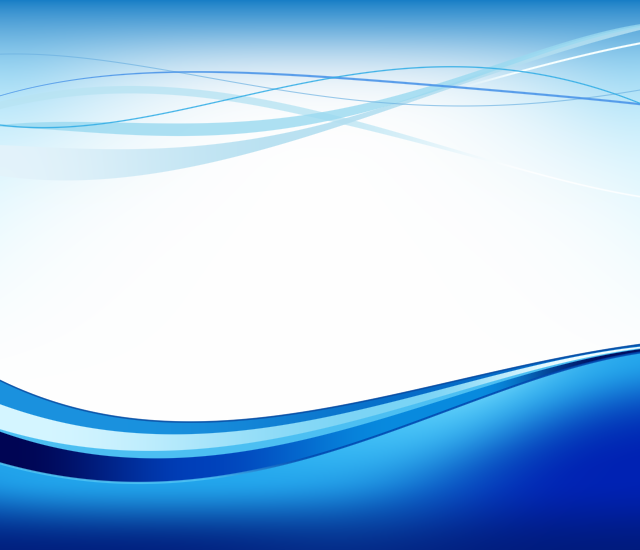
This background is drawn by a Shadertoy shader. Its source:

```glsl
// Blue and white backdrop: fine ribbons crossing a pale sky above a glossy layered wave.

// Smooth curve through five heights at x = 0, 1/4, 1/2, 3/4 and 1.
float curve(float x, float a, float b, float c, float d, float e) {
    float t = x * 4.0;
    float t1 = t - 1.0, t2 = t - 2.0, t3 = t - 3.0, t4 = t - 4.0;
    return a * t1 * t2 * t3 * t4 / 24.0 - b * t * t2 * t3 * t4 / 6.0
         + c * t * t1 * t3 * t4 / 4.0 - d * t * t1 * t2 * t4 / 6.0
         + e * t * t1 * t2 * t3 / 24.0;
}

// Coverage of the region with positive signed distance.
float fill(float d, float soft) {
    return clamp(d / soft + 0.5, 0.0, 1.0);
}

float band(float y, float top, float bottom, float soft) {
    return max(fill(y - top, soft) - fill(y - bottom, soft), 0.0);
}

float stroke(float y, float center, float width, float soft) {
    return band(y, center - 0.5 * width, center + 0.5 * width, soft);
}

vec3 skyColor(float x, float y) {
    float side = abs(x - 0.5) * 2.0;
    vec3 col = vec3(0.995);
    // Cyan haze at both sides
    float haze = pow(side, 2.6) * exp(-pow(max(y - 50.0, 0.0) / 125.0, 2.0));
    col = mix(col, vec3(0.36, 0.76, 0.94), 0.8 * haze);
    col = mix(col, vec3(0.86, 0.97, 1.0), 0.5 * pow(side, 4.0) * smoothstep(480.0, 180.0, y));
    // Blue falling from the top
    col = mix(col, vec3(0.42, 0.69, 0.87), exp(-pow(y / 68.0, 2.0)));
    return mix(col, vec3(0.07, 0.48, 0.77), 0.95 * exp(-y / 26.0));
}

vec3 seaColor(float x, float y, float shore) {
    float depth = max(y - shore, 0.0);
    vec3 col = mix(vec3(0.13, 0.64, 0.92), vec3(0.02, 0.36, 0.76), smoothstep(0.0, 105.0, depth));
    // Deep blue right side and floor
    col = mix(col, vec3(0.0, 0.13, 0.70), smoothstep(0.5, 0.98, x + depth * 0.0009 - 0.06)
              * smoothstep(10.0, 130.0, depth));
    col = mix(col, vec3(0.0, 0.10, 0.47), 0.9 * smoothstep(575.0, 665.0, y));
    // Light shining under the crest
    float glow = exp(-pow((x - 0.70) / 0.17, 2.0)) * exp(-depth / 26.0);
    col = mix(col, vec3(0.66, 0.95, 1.0), 0.85 * glow);
    float spread = exp(-pow((x - 0.62) / 0.22, 2.0)) * exp(-depth / 65.0);
    return mix(col, vec3(0.15, 0.70, 0.96), 0.65 * spread);
}

void mainImage(out vec4 fragColor, in vec2 fragCoord) {
    // x spans 0 to 1; y runs downward over 660 units of canvas height
    float x = fragCoord.x / iResolution.x;
    float y = (1.0 - fragCoord.y / iResolution.y) * 660.0;
    float soft = 750.0 / iResolution.y;
    vec3 col = skyColor(x, y);

    // Broad pale ribbons
    float loopTop = curve(x, 122.0, 104.0, 134.0, 188.0, 235.0);
    float loopWidth = mix(9.0, 2.0, smoothstep(0.45, 0.85, x));
    vec3 loopColor = mix(vec3(0.72, 0.89, 0.95), vec3(1.0), smoothstep(0.5, 0.85, x));
    col = mix(col, loopColor, 0.8 * band(y, loopTop, loopTop + loopWidth, soft));

    float wide = band(y, curve(x, 174.0, 178.0, 150.0, 88.0, 31.0),
                         curve(x, 211.0, 207.0, 159.0, 94.0, 36.0), soft);
    vec3 wideColor = mix(vec3(0.89, 0.95, 0.98), vec3(0.70, 0.87, 0.94), smoothstep(0.0, 0.45, x));
    col = mix(col, wideColor, 0.9 * wide);

    float upper = band(y, curve(x, 150.0, 148.0, 135.0, 84.0, 29.0),
                          curve(x, 152.0, 163.0, 147.0, 91.0, 33.0), soft);
    col = mix(col, vec3(0.60, 0.85, 0.94), 0.8 * upper);

    // Fine crossing lines
    float white = stroke(y, curve(x, 250.0, 200.0, 152.0, 99.0, 52.0), 2.5, soft);
    col = mix(col, vec3(0.97, 1.0, 1.0), white * smoothstep(0.70, 0.82, x));
    float gray = stroke(y, curve(x, 65.0, 83.0, 115.0, 127.0, 108.0), 1.2, soft);
    col = mix(col, vec3(0.42, 0.69, 0.88), 0.75 * gray);
    float blue = stroke(y, curve(x, 115.0, 87.0, 92.0, 107.0, 125.0), 1.0 + 1.6 * smoothstep(0.0, 0.5, x), soft);
    col = mix(col, vec3(0.29, 0.58, 0.91), 0.9 * blue);
    float cyan = stroke(y, curve(x, 150.0, 137.0, 96.0, 81.0, 124.0), 1.6, soft);
    col = mix(col, vec3(0.20, 0.68, 0.90), 0.9 * cyan);

    // Wave layers from the crest down
    float crest = curve(x, 456.0, 505.0, 491.0, 450.0, 413.0);
    float pale = curve(x, 485.0, 521.0, 502.0, 455.0, 416.0);
    float bright = curve(x, 515.0, 541.0, 515.0, 462.0, 418.0);
    float dark = curve(x, 518.0, 550.0, 523.0, 466.0, 419.0);
    float shore = curve(x, 556.0, 579.0, 545.0, 478.0, 423.0);

    vec3 crestColor = mix(vec3(0.10, 0.57, 0.87), vec3(0.02, 0.42, 0.78), smoothstep(0.2, 0.7, x));
    col = mix(col, crestColor, fill(y - crest, soft));
    col = mix(col, vec3(0.03, 0.28, 0.62), 0.8 * stroke(y, crest + 0.5, 2.0, soft));

    vec3 paleColor = mix(vec3(0.83, 0.96, 1.0), vec3(0.48, 0.83, 0.96), smoothstep(0.05, 0.6, x));
    paleColor = mix(paleColor, vec3(0.93, 0.99, 1.0), smoothstep(0.65, 0.9, x));
    col = mix(col, paleColor, fill(y - pale, soft));
    col = mix(col, vec3(0.30, 0.75, 0.95), fill(y - bright, soft));

    vec3 darkColor = mix(vec3(0.0, 0.02, 0.33), vec3(0.0, 0.25, 0.73), smoothstep(0.02, 0.32, x));
    darkColor = mix(darkColor, vec3(0.03, 0.54, 0.87), smoothstep(0.3, 0.62, x));
    darkColor = mix(darkColor, vec3(0.0, 0.06, 0.38), smoothstep(0.75, 0.95, x));
    col = mix(col, darkColor, fill(y - dark, soft));

    // Water below, with its bright or dark rim
    col = mix(col, seaColor(x, y, shore), fill(y - shore, soft));
    vec3 rimColor = mix(vec3(0.32, 0.78, 0.96), vec3(0.0, 0.27, 0.68), smoothstep(0.3, 0.5, x));
    col = mix(col, rimColor, 0.85 * stroke(y, shore, 2.6, soft));

    fragColor = vec4(col, 1.0);
}
```
